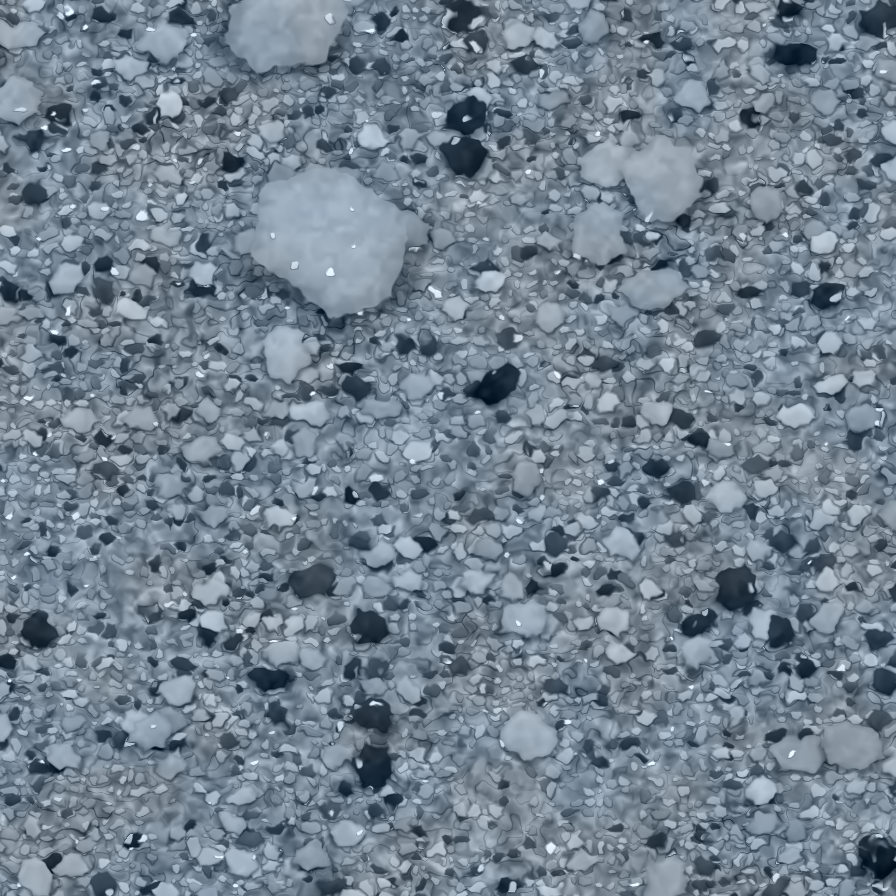
This texture is drawn by a WebGL 1 fragment shader. Its source:

```glsl
precision highp float;
// Crushed blue-grey granite: pale angular grains, dark mica flecks and small glints.
uniform vec2 u_resolution;

float hash(vec2 p) {
  return fract(sin(dot(p, vec2(12.9898, 78.233))) * 43758.5453);
}

float noise(vec2 p) {
  vec2 i = floor(p), f = fract(p);
  f = f * f * (3.0 - 2.0 * f);
  return mix(mix(hash(i), hash(i + vec2(1.0, 0.0)), f.x),
             mix(hash(i + vec2(0.0, 1.0)), hash(i + vec2(1.0, 1.0)), f.x), f.y);
}

// Distance to an irregular six-sided stone
float stoneDistance(vec2 q, float radius, float id) {
  float d = -radius;
  for (int k = 0; k < 6; k++) {
    float side = float(k);
    float angle = side * 1.047 + id * 6.28;
    float reach = radius * (0.7 + 0.3 * fract(id * 37.0 + side * 0.618));
    d = max(d, dot(q, vec2(cos(angle), sin(angle))) - reach);
  }
  return d;
}

// Lays one stone with a shadow under its lower edge
float paintStone(float tone, vec2 q, float radius, float lum, float id, float soft) {
  float d = stoneDistance(q, radius, id);
  float below = smoothstep(0.5, -0.7, q.y / radius);
  float shadow = smoothstep(0.35 * radius, 0.0, d) * (0.08 + 0.32 * below);
  tone *= 1.0 - shadow;
  float face = lum + 0.04 * clamp(q.y / radius, -1.0, 1.0);
  face *= 1.0 - 0.1 * smoothstep(-0.25 * radius, 0.0, d);
  return mix(tone, face, smoothstep(soft, -soft, d));
}

// Scatters stones over a jittered grid, clustered by slow noise
float scatter(float tone, vec2 uv, float scale, float chance, vec2 lums, float seed) {
  vec2 p = uv * scale + seed * 17.3;
  vec2 cell = floor(p);
  for (int j = 0; j < 3; j++) {
    for (int i = 0; i < 3; i++) {
      vec2 c = cell + vec2(float(i) - 1.0, 1.0 - float(j));
      float cluster = noise(c / scale * 9.0 + seed) * 1.6 + 0.2;
      if (hash(c + seed) < chance * cluster) {
        float id = hash(c + 3.7);
        vec2 center = c + 0.3 + 0.4 * vec2(hash(c + 5.1), hash(c + 8.3));
        vec2 q = p - center;
        q.y *= 1.0 + 0.6 * hash(c + 2.9);
        float radius = mix(0.3, 0.56, hash(c + 6.4));
        float lum = mix(lums.x, lums.y, hash(c + 9.2));
        tone = paintStone(tone, q, radius, lum, id, 0.0018 * scale);
      }
    }
  }
  return tone;
}

void main() {
  vec2 uv = gl_FragCoord.xy / min(u_resolution.x, u_resolution.y);

  // Roughened coordinates keep the stone outlines from being straight
  vec2 warp = vec2(noise(uv * 65.0), noise(uv * 65.0 + 31.0)) - 0.5;
  vec2 fine = vec2(noise(uv * 150.0 + 7.0), noise(uv * 150.0 + 53.0)) - 0.5;
  vec2 w = uv + warp * 0.009 + fine * 0.004;

  // Sandy matrix with dark crevices
  float tone = 0.54 + 0.24 * (noise(w * vec2(75.0, 95.0)) - 0.5)
             + 0.2 * (noise(w * 150.0 + 9.0) - 0.5);
  float crevice = smoothstep(0.13, 0.0, abs(noise(w * vec2(80.0, 100.0) + 40.0) - 0.45));
  tone -= 0.22 * crevice * noise(uv * 12.0 + 4.0);

  // Pale and dark grains, from fine to coarse
  tone = scatter(tone, w, 78.0, 0.55, vec2(0.54, 0.74), 1.0);
  tone = scatter(tone, w, 64.0, 0.22, vec2(0.20, 0.42), 2.0);
  tone = scatter(tone, w, 48.0, 0.36, vec2(0.56, 0.75), 3.0);
  tone = scatter(tone, w, 36.0, 0.15, vec2(0.14, 0.34), 4.0);
  tone = scatter(tone, w, 26.0, 0.24, vec2(0.58, 0.76), 5.0);
  tone = scatter(tone, w, 19.0, 0.055, vec2(0.13, 0.24), 6.0);
  tone = scatter(tone, w, 14.0, 0.08, vec2(0.60, 0.70), 7.0);

  // Large pebbles
  tone = paintStone(tone, (w - vec2(0.37, 0.73)) * vec2(1.0, 1.2), 0.105, 0.67, 0.14, 0.002);
  tone = paintStone(tone, (w - vec2(0.32, 0.98)) * vec2(1.0, 1.3), 0.08, 0.64, 0.62, 0.002);
  tone = paintStone(tone, (w - vec2(0.74, 0.80)) * vec2(1.0, 1.1), 0.05, 0.66, 0.37, 0.002);

  // Mineral mottling over every surface
  tone += 0.09 * (noise(w * 105.0 + 21.0) - 0.5) + 0.07 * (noise(uv * 28.0 + 3.0) - 0.5);

  // Wet highlights on mica, and scattered bright crystals
  float mica = smoothstep(0.32, 0.18, tone);
  tone += 0.6 * mica * smoothstep(0.8, 0.93, noise(w * 75.0 + 60.0));
  tone = scatter(tone, w, 95.0, 0.012, vec2(0.82, 0.98), 8.0);

  // Cool tint, slightly warmer in patches
  float warmth = 0.025 * (noise(uv * 17.0 + 80.0) - 0.5);
  vec3 color = tone + vec3(-0.055 + warmth, 0.003, 0.057 - warmth);
  gl_FragColor = vec4(clamp(color, 0.0, 1.0), 1.0);
}
```
